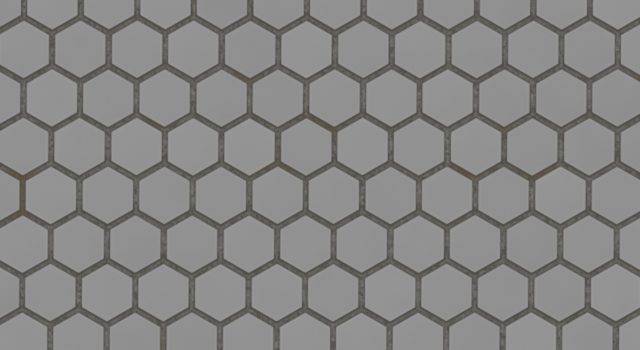
Reproduce this pattern procedurally as a Shadertoy shader.

```glsl
// Matt grey hexagon mosaic tiles, point up, set in rough dark grout.
// A staggered lattice finds the nearest tile; a rounded hexagon distance splits
// tile from joint, and hash noise adds mottling, shading and small misalignment.

const float PITCH = 0.1617;               // tile spacing, in canvas heights
const float ROW_PITCH = 0.1390;           // row spacing, in canvas heights
const vec2 ORIGIN = vec2(0.0619, 0.0248); // centre of the lowest left tile
const float SHEAR = 0.007;                // slight lean of the whole sheet
const float JOINT = 0.104;                // joint width, in tile spacings
const float CORNER = 0.035;               // tile corner radius
const float SOFTNESS = 0.014;             // softness of the tile edge
const float JITTER = 0.010;               // misplacement of each tile
const float TILE_VARIATION = 0.016;       // brightness spread between tiles

const vec3 TILE = vec3(0.570, 0.570, 0.571);
const vec3 GROUT = vec3(0.420, 0.413, 0.398);
const vec3 GROUT_CHIP = vec3(0.490, 0.482, 0.468);
const vec3 GROUT_SHADOW = vec3(0.300, 0.289, 0.270);
const vec3 STAIN = vec3(0.350, 0.300, 0.230);
const float SQRT3 = 1.7320508;

float hash(vec2 p) {
    return fract(sin(dot(p, vec2(127.1, 311.7))) * 43758.5453);
}

float noise(vec2 p) {
    vec2 i = floor(p), f = fract(p);
    f = f * f * (3.0 - 2.0 * f);
    return mix(mix(hash(i), hash(i + vec2(1.0, 0.0)), f.x),
               mix(hash(i + vec2(0.0, 1.0)), hash(i + 1.0), f.x), f.y);
}

float fbm(vec2 p) {
    float sum = 0.0, amplitude = 0.5;
    for (int i = 0; i < 3; i++) {
        sum += amplitude * noise(p);
        p = p * 2.03 + 17.3;
        amplitude *= 0.5;
    }
    return sum / 0.875;
}

// Signed distance to a hexagon with a point at the top
float hexagon(vec2 p, float apothem) {
    const vec2 n = vec2(-0.8660254, 0.5);
    p = abs(p.yx);
    p -= 2.0 * min(dot(n, p), 0.0) * n;
    float halfSide = apothem / SQRT3;
    p -= vec2(clamp(p.x, -halfSide, halfSide), apothem);
    return length(p) * sign(p.y);
}

// Offset from the nearest centre of the staggered lattice
vec2 nearestTile(vec2 p) {
    vec2 cell = vec2(1.0, SQRT3);
    vec2 a = mod(p + 0.5 * cell, cell) - 0.5 * cell;
    vec2 b = mod(p, cell) - 0.5 * cell;
    return dot(a, a) < dot(b, b) ? a : b;
}

vec3 groutColor(vec2 p, vec2 local, float dist) {
    float grain = fbm(p * vec2(22.0, 18.0) + 0.8 * p.yx);
    vec3 color = mix(GROUT, GROUT_CHIP, smoothstep(0.52, 0.85, grain));
    color = mix(color, GROUT_SHADOW, 0.65 * smoothstep(0.50, 0.20, grain));

    // Shadow beside the tiles, deepest under their lower edges
    float slope = abs(local.y) / (length(local) + 0.001);
    float diagonal = smoothstep(0.25, 0.50, slope);
    float under = diagonal * smoothstep(0.05, -0.05, local.y);
    float nearEdge = 1.0 - smoothstep(0.0, 0.6 * JOINT, dist);
    color = mix(color, GROUT_SHADOW, nearEdge * mix(0.45, 0.95, under));
    color = mix(color, GROUT_SHADOW, 0.22 * diagonal);

    float stain = smoothstep(0.80, 0.95, noise(p * 1.3 + 41.0));
    return mix(color, STAIN, 0.6 * stain);
}

vec3 tileColor(vec2 p, vec2 local, float dist, vec2 id) {
    float light = TILE_VARIATION * (hash(id + 5.7) - 0.5);
    light += 0.010 * dot(local, vec2(-0.5, 0.8));
    light += 0.008 * (noise(p * 3.0) - 0.5);
    light += 0.006 * (noise(p * 45.0) - 0.5);

    // Faint bright rim, then the rounded edge falling into the joint
    float rim = smoothstep(-0.055, -0.032, dist) * smoothstep(-0.012, -0.030, dist);
    light += 0.014 * rim;
    light -= 0.065 * smoothstep(-0.026, 0.004, dist);
    return TILE + light;
}

void mainImage(out vec4 fragColor, in vec2 fragCoord) {
    // Lattice units: one tile spacing across, sqrt(3)/2 between rows
    vec2 canvas = fragCoord / iResolution.y;
    vec2 p = canvas - ORIGIN;
    p.x -= SHEAR * canvas.y;
    p /= vec2(PITCH, ROW_PITCH * 2.0 / SQRT3);

    vec2 local = nearestTile(p);
    vec2 id = round((p - local) * vec2(2.0, 2.0 / SQRT3));
    local += JITTER * (vec2(hash(id), hash(id + 23.1)) - 0.5);

    float apothem = 0.5 - 0.5 * JOINT;
    float dist = hexagon(local, apothem - CORNER) - CORNER;

    float pixel = 1.0 / (iResolution.y * PITCH);
    float blur = max(SOFTNESS, 0.75 * pixel);
    float tileMask = 1.0 - smoothstep(-blur, blur, dist);

    vec3 color = mix(groutColor(p, local, max(dist, 0.0)),
                     tileColor(p, local, dist, id), tileMask);
    fragColor = vec4(color, 1.0);
}
```
